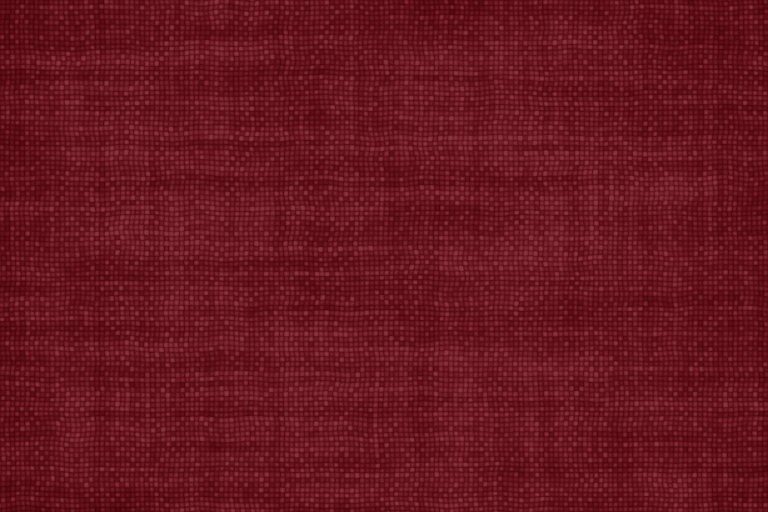
Give the GLSL for this texture, as a Shadertoy shader.

```glsl
const vec2  THREADS = vec2(154.0, 102.0);   // warp and weft yarns over the canvas
const vec3  SHADOW = vec3(0.270, 0.008, 0.025);
const vec3  BODY   = vec3(0.390, 0.066, 0.106);
const vec3  SHEEN  = vec3(0.535, 0.205, 0.245);
const float BASE_TONE = 0.47;
const float RELIEF    = 0.75;   // contrast of the woven bumps
const float KNOT_WEAR = 0.34;   // brightness change between crossings
const float SLUB      = 0.26;   // long streaks along the yarns
const float WOBBLE    = 0.55;   // yarn drift, in yarn widths
const float VIGNETTE  = 0.20;
const int   SAMPLES   = 3;      // per axis

float hash(vec2 p) {
    return fract(sin(dot(p, vec2(127.1, 311.7))) * 43758.5453);
}

float noise(vec2 p) {
    vec2 i = floor(p), f = fract(p);
    f = f * f * (3.0 - 2.0 * f);
    return mix(mix(hash(i), hash(i + vec2(1, 0)), f.x),
               mix(hash(i + vec2(0, 1)), hash(i + vec2(1, 1)), f.x), f.y);
}

// Rounded yarn passing over its neighbour: cross profile times arch
float yarnBump(float across, float along, float width) {
    float profile = sqrt(max(0.0, 1.0 - pow(abs(across) / width, 2.0)));
    return profile * (0.35 + 0.65 * cos(along * 2.6));
}

float weaveTone(vec2 uv) {
    vec2 p = uv * THREADS;

    // Uneven yarn paths
    p += WOBBLE * (vec2(noise(p * vec2(0.12, 0.30)),
                        noise(p * vec2(0.20, 0.12) + 37.0)) - 0.5);
    vec2 cell = floor(p), f = fract(p) - 0.5;

    // Plain weave: warp and weft take turns on top
    bool weftOnTop = mod(cell.x + cell.y, 2.0) < 0.5;
    float warpWidth = 0.46 + 0.14 * hash(vec2(cell.x, 5.0));
    float weftWidth = 0.46 + 0.16 * hash(vec2(9.0, cell.y));
    float bump = weftOnTop ? 1.08 * yarnBump(f.y, f.x, weftWidth)
                           : 0.84 * yarnBump(f.x, f.y, warpWidth);

    // Slubs: weft streaks run long, warp streaks are weaker
    float weftSlub = noise(vec2(p.x * 0.045, cell.y * 0.85 + 11.0)) - 0.5;
    float warpSlub = noise(vec2(cell.x * 0.80 + 71.0, p.y * 0.05)) - 0.5;
    float patches = noise(p * vec2(0.05, 0.12) + 23.0) - 0.5;

    // Worn crossings and fine fibres
    float knot = hash(cell + 3.0) - 0.5;
    float fibre = noise(p * 3.1) - 0.5;

    float tone = BASE_TONE + RELIEF * (bump - 0.56);
    tone += KNOT_WEAR * knot * bump + 0.12 * fibre;
    tone += SLUB * (weftSlub + 0.6 * warpSlub + 0.4 * patches);

    // Light falls off toward the borders
    vec2 c = uv * 2.0 - 1.0;
    return tone - VIGNETTE * (dot(c * c, c * c) * 0.5 - 0.2);
}

vec3 dye(float tone) {
    float t = clamp(tone, 0.0, 1.0);
    return t < 0.5 ? mix(SHADOW, BODY, t * 2.0) : mix(BODY, SHEEN, t * 2.0 - 1.0);
}

void mainImage(out vec4 fragColor, in vec2 fragCoord) {
    // Supersampling smooths the yarn edges
    vec3 color = vec3(0.0);
    for (int j = 0; j < SAMPLES; j++)
        for (int i = 0; i < SAMPLES; i++) {
            vec2 offset = (vec2(i, j) + 0.5) / float(SAMPLES) - 0.5;
            color += dye(weaveTone((fragCoord + offset) / iResolution.xy));
        }
    fragColor = vec4(color / float(SAMPLES * SAMPLES), 1.0);
}
```
